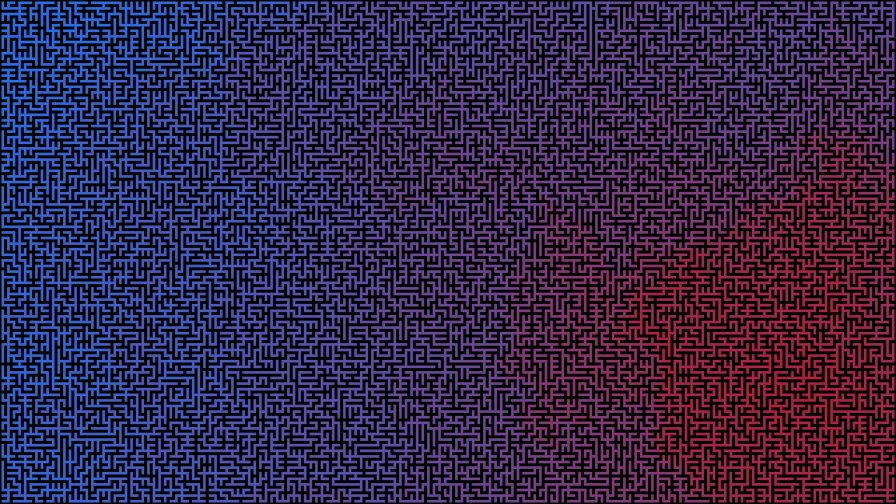
Reproduce this pattern procedurally as a Shadertoy shader.

```glsl
// A fine maze whose corridors shade from blue through purple to red.
// The maze is a local minimum spanning tree: a link between two cells opens
// unless a bit-mask flood over cheaper links already joins them nearby.

#define ROWS 90.0               // maze cells over the canvas height
#define HALF_WIDTH 0.238        // half corridor width, in cells
#define SOFTNESS 1.1            // edge blur, in pixels
#define SOURCE vec2(1.56, 0.22) // reddest place, in canvas heights
#define START 0.77              // warmth at the source, outside the basin
#define FALLOFF 0.41            // loss of warmth per canvas height
#define BASIN_STEP 0.17         // extra warmth inside the red basin
#define BRANCH_STEP 0.13        // colour jump between maze branches
#define NEAR_COLOR vec3(0.72, 0.11, 0.18)
#define FAR_COLOR vec3(0.15, 0.44, 0.92)

const int REACH = 4;
const int SPAN = 2 * REACH + 1;

float hash(ivec2 c, int salt) {
    uint h = uint(c.x) * 0x9E37u + uint(c.y) * 0x85EBCA6Bu + uint(salt) * 0xC2B2u;
    h = (h ^ (h >> 15)) * 0x2C1B3C6Du;
    h = (h ^ (h >> 12)) * 0x297A2D39u;
    h ^= h >> 15;
    return float(h >> 8) / 16777216.0;
}

float noise(vec2 p, int salt) {
    ivec2 c = ivec2(floor(p));
    vec2 f = fract(p);
    f = f * f * (3.0 - 2.0 * f);
    return mix(mix(hash(c, salt), hash(c + ivec2(1, 0), salt), f.x),
               mix(hash(c + ivec2(0, 1), salt), hash(c + ivec2(1, 1), salt), f.x), f.y);
}

// Cost of the link leaving a cell along an axis; above 1 outside the grid
float cost(ivec2 c, int axis, ivec2 grid) {
    ivec2 end = c + ivec2(1 - axis, axis);
    if (min(c.x, c.y) < 0 || end.x >= grid.x || end.y >= grid.y) return 2.0;
    return hash(c, axis + 1);
}

// Spread filled bits sideways through open links of a row
uint spread(uint row, uint open) {
    for (int i = 0; i < 3; i++) row |= ((row & open) << 1) | ((row >> 1) & open);
    return row;
}

bool linked(ivec2 c, int axis, ivec2 grid) {
    float limit = cost(c, axis, grid);
    if (limit > 1.0) return false;

    // Open links cheaper than this one, one bit per cell
    uint east[SPAN], north[SPAN], fill[SPAN];
    for (int y = 0; y < SPAN; y++) {
        east[y] = 0u;
        north[y] = 0u;
        fill[y] = 0u;
        for (int x = 0; x < SPAN; x++) {
            ivec2 q = c + ivec2(x, y) - REACH;
            if (cost(q, 0, grid) < limit) east[y] |= 1u << x;
            if (cost(q, 1, grid) < limit) north[y] |= 1u << x;
        }
    }

    // Flood up and down from the first cell, looking for the second
    uint goal = 1u << (REACH + 1 - axis);
    fill[REACH] = 1u << REACH;
    for (int pass = 0; pass < 6; pass++) {
        for (int y = 0; y < SPAN; y++) {
            if (y > 0) fill[y] |= fill[y - 1] & north[y - 1];
            fill[y] = spread(fill[y], east[y]);
        }
        for (int y = SPAN - 2; y >= 0; y--)
            fill[y] = spread(fill[y] | (fill[y + 1] & north[y]), east[y]);
        if ((fill[REACH + axis] & goal) != 0u) return false;
    }
    return true;
}

// Offset of the region (nearest scattered seed) holding p
float branch(vec2 p, int salt) {
    ivec2 base = ivec2(floor(p));
    float nearest = 9.0, offset = 0.0;
    for (int i = 0; i < 9; i++) {
        ivec2 c = base + ivec2(i % 3, i / 3) - 1;
        float d = distance(p, vec2(c) + vec2(hash(c, salt), hash(c, salt + 1)));
        if (d < nearest) {
            nearest = d;
            offset = hash(c, salt + 2) - 0.5;
        }
    }
    return offset;
}

vec3 corridorColor(vec2 p) {
    // Ragged borders come from two scales of warping
    vec2 q = p + 0.24 * vec2(noise(p * 5.0, 11), noise(p * 5.0, 12)) - 0.12;
    q += 0.08 * vec2(noise(p * 18.0, 13), noise(p * 18.0, 14)) - 0.04;
    float basin = length((q - vec2(1.62, 0.26)) / vec2(0.34, 0.40));
    float warmth = START - FALLOFF * distance(p, SOURCE);
    warmth += BASIN_STEP * (1.0 - smoothstep(0.93, 1.07, basin));
    warmth += BRANCH_STEP * (branch(q * 2.6, 20) + 0.5 * branch(q * 6.0, 30));
    return mix(FAR_COLOR, NEAR_COLOR, clamp(warmth, 0.0, 1.0));
}

void mainImage(out vec4 fragColor, in vec2 fragCoord) {
    vec2 size = floor(vec2(ROWS * iResolution.x / iResolution.y, ROWS) + 0.5);
    ivec2 grid = ivec2(size);
    vec2 p = fragCoord / iResolution.xy * size;
    ivec2 cell = ivec2(floor(p));
    vec2 f = fract(p) - 0.5;

    // Coverage of the corridor band on each axis, joined by the open links
    vec2 blur = SOFTNESS * size / iResolution.xy;
    vec2 band = clamp((HALF_WIDTH - abs(f)) / blur + 0.5, 0.0, 1.0);
    float shape = band.x * band.y;
    if (band.y > 0.0 && band.x < 1.0 && linked(cell - ivec2(f.x < 0.0, 0), 0, grid))
        shape = max(shape, band.y);
    if (band.x > 0.0 && band.y < 1.0 && linked(cell - ivec2(0, f.y < 0.0), 1, grid))
        shape = max(shape, band.x);

    vec2 center = (vec2(cell) + 0.5) / ROWS;
    fragColor = vec4(corridorColor(center) * shape, 1.0);
}
```
